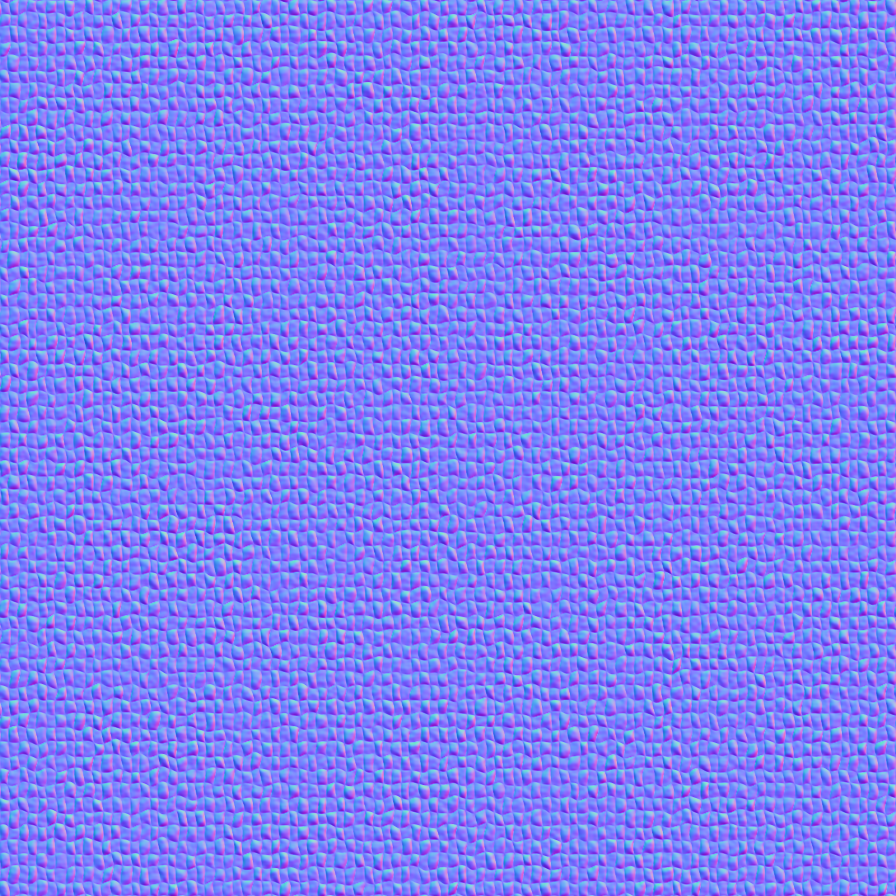
Write a WebGL 1 fragment shader that draws this texture map.

```glsl
precision highp float;

uniform vec2 u_resolution;

#define THREADS vec2(96.0, 64.0)        // warp columns, weft rows (both even)
#define RELIEF vec2(0.00135, 0.0019)    // slope strength per axis
#define CREST 1.9                       // height of the warp crests
#define WEFT_LEVEL 0.4                  // height of the weft crossings, in crests
#define LEAN 0.035                      // sideways shift of the crests
#define LIFT_MIN 0.7                    // weakest crossing
#define LIFT_RANGE 0.55                 // variation between crossings
#define WOBBLE 0.42                     // thread displacement, in cells
#define WOBBLE_FREQ vec2(58.0, 46.0)
#define FIBRE 0.65                      // fine wrinkle height
#define FIBRE_FREQ vec2(120.0, 140.0)
#define WEAR 0.3                        // uneven relief over the cloth

const float PI = 3.14159265;
const float SAMPLE_STEP = 0.0009;       // half width of the slope filter

float hash(vec2 p) {
  vec3 q = fract(vec3(p.xyx) * 0.1031);
  q += dot(q, q.yzx + 33.33);
  return fract((q.x + q.y) * q.z);
}

// Dot product of a lattice gradient, wrapped by period, with the offset to it
float latticeDot(vec2 cell, vec2 corner, vec2 offset, vec2 period, float seed) {
  float angle = 2.0 * PI * hash(mod(cell + corner, period) + seed);
  return dot(vec2(cos(angle), sin(angle)), offset - corner);
}

// Gradient noise that tiles over the unit square
float noise(vec2 uv, vec2 period, float seed) {
  vec2 p = uv * period;
  vec2 cell = floor(p);
  vec2 f = p - cell;
  vec2 w = f * f * f * (f * (f * 6.0 - 15.0) + 10.0);
  float a = latticeDot(cell, vec2(0.0, 0.0), f, period, seed);
  float b = latticeDot(cell, vec2(1.0, 0.0), f, period, seed);
  float c = latticeDot(cell, vec2(0.0, 1.0), f, period, seed);
  float d = latticeDot(cell, vec2(1.0, 1.0), f, period, seed);
  return mix(mix(a, b, w.x), mix(c, d, w.x), w.y);
}

// Plain weave: high warp crests alternate with lower weft crossings
float clothHeight(vec2 uv) {
  vec2 wobble = vec2(noise(uv, WOBBLE_FREQ, 3.0), noise(uv, WOBBLE_FREQ, 71.0));
  vec2 p = uv * THREADS + WOBBLE * wobble;
  vec2 cell = floor(p);
  vec2 f = p - cell;
  f.x -= LEAN * (1.0 - cos(2.0 * PI * f.x));

  // Each dome falls to zero at the cell border, so its strength may vary freely
  float strength = LIFT_MIN + LIFT_RANGE * hash(mod(cell, THREADS) + 11.0);
  float arch = sin(PI * f.x) * sin(PI * f.y);
  float dome = arch * (1.6 - 0.6 * arch);
  float weftOnTop = mod(cell.x + cell.y, 2.0);
  float level = mix(1.0, WEFT_LEVEL, weftOnTop);

  return CREST * strength * level * dome + FIBRE * noise(uv, FIBRE_FREQ, 29.0);
}

void main() {
  vec2 uv = gl_FragCoord.xy / u_resolution;

  // Central differences give the slope of the cloth
  vec2 dx = vec2(SAMPLE_STEP, 0.0);
  vec2 dy = vec2(0.0, SAMPLE_STEP);
  vec2 slope = vec2(clothHeight(uv + dx) - clothHeight(uv - dx),
                    clothHeight(uv + dy) - clothHeight(uv - dy)) / (2.0 * SAMPLE_STEP);

  // Patches of flatter and stronger relief
  float relief = 1.0 + WEAR * noise(uv, vec2(14.0), 53.0);

  // Encode the surface normal as colour
  vec3 normal = normalize(vec3(-slope * RELIEF * relief, 1.0));
  gl_FragColor = vec4(normal * 0.5 + 0.5, 1.0);
}
```
